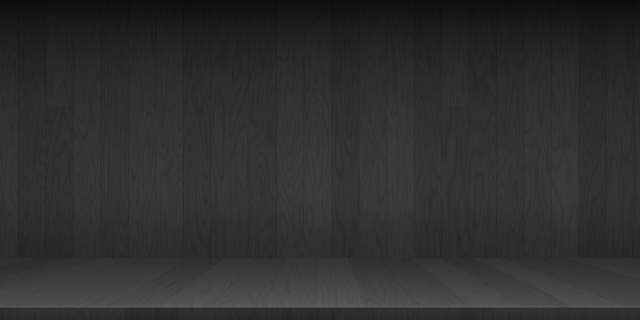
Reproduce this background procedurally as a WebGL 2 fragment shader.

```glsl
#version 300 es
precision highp float;

uniform vec2 u_resolution;
out vec4 fragColor;

vec2 gradientAt(vec2 cell) {
    vec2 h = vec2(dot(cell, vec2(127.1, 311.7)), dot(cell, vec2(269.5, 183.3)));
    return fract(sin(h) * 43758.5) * 2.0 - 1.0;
}

float gradientNoise(vec2 p) {
    vec2 i = floor(p), f = fract(p);
    vec2 u = f * f * f * (f * (f * 6.0 - 15.0) + 10.0);
    vec2 e = vec2(0.0, 1.0);
    float low = mix(dot(gradientAt(i), f), dot(gradientAt(i + e.yx), f - e.yx), u.x);
    float high = mix(dot(gradientAt(i + e), f - e), dot(gradientAt(i + 1.0), f - 1.0), u.x);
    return mix(low, high, u.y);
}

// Soft step whose width follows the pixel size
float edge(float at, float v) {
    float w = 0.75 / u_resolution.y;
    return smoothstep(at - w, at + w, v);
}

// Growth rings are contours of a stretched noise field, plus fine fibres
float woodGrain(vec2 p, float plank, float knot) {
    vec2 shift = vec2(plank * 7.3, plank * 3.7);
    float field = gradientNoise(p * vec2(19.0, 2.6) + shift) * 3.2
                + gradientNoise(p * vec2(38.0, 9.0) + shift) * 0.35 + knot;
    float rings = pow(0.5 + 0.5 * sin(field * 15.0), 4.0);
    float fibre = gradientNoise(p * vec2(95.0, 7.0) + shift)
                + 0.6 * gradientNoise(p * vec2(170.0, 32.0));
    return fibre * 0.07 - rings * 0.09;
}

// Relative brightness of each wall plank, from left to right
const float plankTone[25] = float[25](
    0.2, -0.5, 0.2, 0.2, -0.3, 0.2, 0.2, -0.5, -0.3, -0.2, -0.3, 0.4, 0.4,
    -0.5, 0.3, 0.3, -0.5, 0.3, -0.4, -0.2, 0.3, 0.5, -0.6, 0.0, 0.2);

float wall(vec2 p) {
    // Two runs of planks meet in one wider board
    float across = (p.x - (p.x < 0.719 ? 0.0573 : 0.0052)) / 0.0859;
    int k = clamp(int(floor(across)) + 1, 0, 24);
    float tone = plankTone[k];
    float seam = abs(across - round(across)) * 0.0859;

    // Butt joints and the short inset boards
    float below = 1.0 - edge(0.669, p.y);
    if (k == 2 || k == 17) tone -= 0.8 * below;
    if (k == 0 || k == 15) tone += 0.35 * below;
    if (k == 12 || k == 21) tone += 0.4 * edge(0.28, p.y) * (1.0 - edge(0.53, p.y));

    // Long knots, repeated along the wall
    float cell = clamp(round((p.x - 0.826) / 0.789), 0.0, 1.0);
    vec2 d = (p - vec2(0.826 + 0.789 * cell, 0.406)) / vec2(0.034, 0.15);
    d.x += 0.25 * gradientNoise(p * vec2(12.0, 11.0));
    float r = length(d);
    float knot = 1.6 * exp(-r * r * 1.3);

    float light = 0.052 + 0.178 * (1.0 - exp(-5.0 * (1.0 - p.y)));
    light *= mix(0.8, 1.0, smoothstep(0.19, 0.42, p.y));
    light *= 1.0 - 0.1 * pow(abs(p.x - 1.0), 3.0);
    float shade = 1.0 + 0.09 * tone + woodGrain(p, float(k), knot);
    shade -= 0.10 * exp(-seam * seam * 250000.0) + 0.1 * exp(-r * r * 18.0);
    return light * shade;
}

float shelf(vec2 p) {
    // Boards fan out from the centre toward the viewer
    float spread = 1.0 + (0.193 - p.y) * 4.4;
    vec2 q = vec2((p.x - 1.0) / spread, 1.3 / spread);
    float across = q.x / 0.0977 + 0.1;
    float plank = floor(across);
    float seam = abs(across - round(across)) * 0.0977 * spread;
    float tone = gradientAt(vec2(plank, 5.0)).x;

    float near = clamp((0.193 - p.y) / 0.151, 0.0, 1.0);
    float light = mix(0.2, 0.335, pow(near, 1.15));
    light *= 1.0 - 0.1 * (p.x - 1.0) * (p.x - 1.0);
    float shade = 1.0 + 0.07 * tone * (1.0 - 0.5 * near);
    shade += 0.6 * woodGrain(q, plank + 40.0, 0.0);
    return light * (shade - 0.06 * exp(-seam * seam * 200000.0));
}

float frontEdge(vec2 p) {
    float plank = floor((p.x - 0.06) / 0.165);
    float tone = gradientAt(vec2(plank, 9.0)).y;
    float light = mix(0.165, 0.195, p.y / 0.042);
    return light * (1.0 + 0.06 * tone + woodGrain(p, plank + 80.0, 0.0));
}

void main() {
    vec2 p = gl_FragCoord.xy / u_resolution.y;
    p.x += 1.0 - 0.5 * u_resolution.x / u_resolution.y;

    float value = mix(shelf(p), wall(p), edge(0.193, p.y));
    value = mix(frontEdge(p), value, edge(0.039, p.y));

    // Lit rim of the shelf
    float rim = (p.y - 0.042) / 0.0035;
    value += 0.035 * exp(-rim * rim);
    fragColor = vec4(vec3(value), 1.0);
}
```
